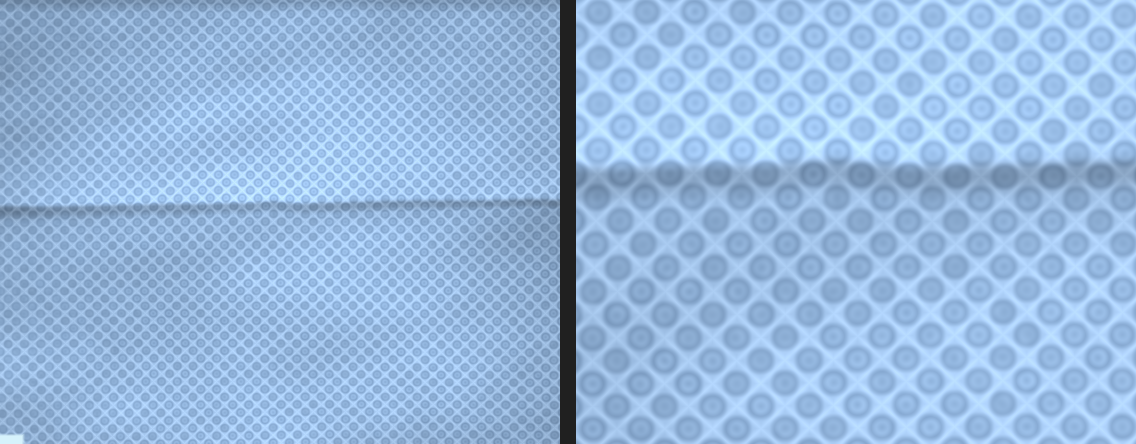
Left, the full canvas; right, a detail of the centre.
Reproduce this pattern procedurally as a Shadertoy shader.

```glsl
// Pale blue woven cloth printed with a staggered lattice of ringed dots.
// Each pixel finds its nearest dot; light diagonal strands run between dots.
// A soft horizontal fold, slow shading and per-dot fading wear the print.

const vec2 REPEATS = vec2(35.0, 29.0);
const vec3 DOT_BLUE = vec3(0.542, 0.672, 0.820);
const vec3 GROUND_BLUE = vec3(0.622, 0.752, 0.902);
const vec3 STRAND_BLUE = vec3(0.705, 0.838, 0.985);
const vec3 RING_BLUE = vec3(0.450, 0.570, 0.715);

float hash(vec2 p) {
    vec3 q = fract(vec3(p.xyx) * 0.1031);
    q += dot(q, q.yzx + 33.33);
    return fract((q.x + q.y) * q.z);
}

float valueNoise(vec2 p) {
    vec2 cell = floor(p), f = fract(p);
    f = f * f * (3.0 - 2.0 * f);
    float low = mix(hash(cell), hash(cell + vec2(1, 0)), f.x);
    float high = mix(hash(cell + vec2(0, 1)), hash(cell + vec2(1, 1)), f.x);
    return mix(low, high, f.y);
}

float layeredNoise(vec2 p) {
    float sum = 0.0, gain = 0.5;
    for (int i = 0; i < 3; i++) {
        sum += gain * valueNoise(p);
        p = p * 2.03 + 17.0;
        gain *= 0.5;
    }
    return sum / 0.875;
}

// Coverage of a shape from its signed distance
float cover(float dist, float soft) {
    return 1.0 - smoothstep(-soft, soft, dist);
}

// Offset from the nearest dot centre (xy) and that centre (zw)
vec4 nearestDot(vec2 p) {
    vec2 corner = floor(p + 0.5);
    vec2 middle = floor(p) + 0.5;
    vec2 a = p - corner, b = p - middle;
    return dot(a, a) < dot(b, b) ? vec4(a, corner) : vec4(b, middle);
}

vec3 printedCloth(vec2 p, float soft, float clarity) {
    vec4 spot = nearestDot(p);
    float random = hash(spot.zw * 2.0 + 211.0);
    float radius = length(spot.xy);
    float diamond = abs(spot.x) + abs(spot.y);
    float dotRadius = 0.285 + 0.03 * (random - 0.5);

    // Strands lie on the diamond borders between neighbouring dots
    float strand = cover((0.5 - diamond) * 0.707 - 0.035, soft);
    vec3 color = mix(GROUND_BLUE, STRAND_BLUE, strand * 0.75);

    // Dot, darker rim, paler inner ring and small centre
    vec3 fill = DOT_BLUE * (0.97 + 0.06 * random);
    color = mix(color, fill, cover(radius - dotRadius, soft));
    float ink = clarity * (0.4 + 0.6 * random);
    float rim = cover(abs(radius - 0.225) - 0.035, soft);
    float paleRing = cover(abs(radius - 0.12) - 0.025, soft);
    color = mix(color, RING_BLUE, rim * (0.2 + 0.6 * ink));
    color = mix(color, GROUND_BLUE, paleRing * ink * 0.4);
    return mix(color, RING_BLUE, cover(radius - 0.045, soft) * ink * 0.5);
}

float foldHeight(float x) {
    float pinch = exp(-pow((x - 0.485) / 0.03, 2.0));
    return 0.533 + 0.016 * x + 0.005 * pinch + 0.004 * (valueNoise(vec2(x * 17.0, 3.0)) - 0.5);
}

// Dark crease beneath a sharp lip, with a lit slope above it
float foldShade(float d, float x) {
    float depth = mix(0.036, 0.022, x);
    float crease = smoothstep(-depth, -0.006, d) * (1.0 - smoothstep(-0.004, 0.007, d));
    float lit = smoothstep(0.0, 0.012, d) * exp(-max(d, 0.0) / 0.11);
    float hollow = exp(-abs(d + 0.03) / 0.06) * (1.0 - smoothstep(-0.02, 0.01, d));
    return 0.075 * lit - 0.20 * crease - 0.065 * hollow;
}

// Broad light, dim sides, a dark top hem and slanting wrinkles
float clothShade(vec2 uv) {
    float sides = pow(abs(uv.x - 0.48) * 2.0, 2.5);
    float hem = smoothstep(0.965, 1.0, uv.y);
    float topCorner = smoothstep(0.75, 1.3, uv.y + (0.4 - uv.x) * 0.6);
    float blotch = layeredNoise(uv * vec2(4.0, 5.0) + 9.0) - 0.5;
    vec2 slant = vec2(uv.x + uv.y * 0.6, uv.y - uv.x * 0.35);
    float wrinkle = valueNoise(slant * vec2(2.5, 13.0) + 31.0) - 0.5;
    return 0.03 - 0.08 * sides - 0.14 * hem - 0.11 * topCorner + 0.16 * blotch + 0.07 * wrinkle;
}

void mainImage(out vec4 fragColor, in vec2 fragCoord) {
    vec2 uv = fragCoord / iResolution.xy;
    float pixel = 1.0 / iResolution.y;

    // Slight drift of the weave keeps rows from being perfectly straight
    vec2 drift = vec2(valueNoise(uv * 5.0), valueNoise(uv * 5.0 + 40.0)) - 0.5;
    vec2 p = uv * REPEATS + vec2(0.4, 0.45) + drift * 0.2;
    float clarity = smoothstep(-0.1, 0.4, uv.x) * (0.5 + 0.5 * layeredNoise(uv * 6.0 + 70.0));
    float soft = max(0.075, 0.9 * pixel * REPEATS.y);
    vec3 color = printedCloth(p, soft, clarity);

    // Fold, light and fine grain
    float shade = clothShade(uv) + foldShade(uv.y - foldHeight(uv.x), uv.x);
    color *= 1.0 + shade;
    color += 0.035 * (valueNoise(uv * vec2(190.0, 150.0)) - 0.5);

    // Pale scrap at the lower left corner
    vec2 scrap = uv - vec2(0.042, 0.021);
    float scrapMask = cover(max(scrap.x, scrap.y), max(0.004, pixel));
    color = mix(color, vec3(0.84, 0.95, 0.99), scrapMask);
    fragColor = vec4(clamp(color, 0.0, 1.0), 1.0);
}
```
